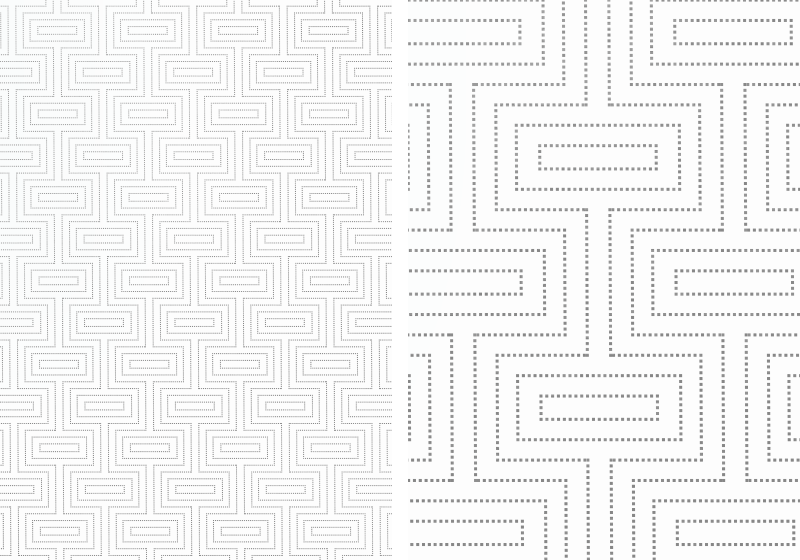
Left, the full canvas; right, a detail of the centre.
Write a WebGL 2 fragment shader that draws this pattern.

```glsl
#version 300 es
precision highp float;
// Dotted geometric wallpaper: half-drop columns of nested rectangles whose outer
// outlines open into narrow channels that link each box to the next one.
// Each motif is folded into one quadrant and built from box-filtered dot rows.

uniform vec2 u_resolution;
out vec4 fragColor;

// Canvas units: canvas height = 1
const float DOT_PITCH = 0.003466;              // distance between dots
const vec2  ORIGIN = vec2(0.1068, 0.0514);     // centre of the lower left motif
const float LEAN = 0.0051;                     // sideways drift of the columns

// Motif units: one dot pitch = 1
const vec2  CELL = vec2(46.6, 43.0);           // repeat of one column
const vec2  INNER_HALF = vec2(10.0, 2.0);
const vec2  MIDDLE_HALF = vec2(14.0, 5.5);
const vec2  OUTER_HALF = vec2(17.5, 9.0);
const float CHANNEL_HALF = 2.0;
const float DOT_SIZE = 0.52;

const vec3  PAPER = vec3(0.993);
const vec3  PAPER_SHADE = vec3(0.982, 0.988, 0.988);
const vec3  INK = vec3(0.53);
const float INK_DRIFT = 0.35;                  // slow change in print strength
const float INK_GRAIN = 0.18;                  // change from dot to dot

float hash(vec2 cell) {
    uvec2 q = uvec2(ivec2(cell)) * uvec2(1597u, 3813u);
    uint n = (q.x ^ q.y) * 7477u;
    n = (n ^ (n >> 15)) * 73129u;
    return float((n ^ (n >> 13)) & 65535u) / 65535.0;
}

float valueNoise(vec2 p) {
    vec2 i = floor(p), f = fract(p);
    f = f * f * (3.0 - 2.0 * f);
    return mix(mix(hash(i), hash(i + vec2(1, 0)), f.x),
               mix(hash(i + vec2(0, 1)), hash(i + vec2(1, 1)), f.x), f.y);
}

// Share of a pixel-wide interval at offset d that a dot covers
float cover(float d, float pixel) {
    float low = max(d - 0.5 * pixel, -0.5 * DOT_SIZE);
    float high = min(d + 0.5 * pixel, 0.5 * DOT_SIZE);
    return max(high - low, 0.0) / pixel;
}

// Horizontal row of dots at height y, counted back from x = last to x = first
float dotRow(vec2 p, float y, float first, float last, float pixel) {
    float nearest = round(last - p.x);
    float along = 0.0;
    for (int i = -2; i <= 2; i++) {
        float n = nearest + float(i);
        if (n >= 0.0 && n <= last - first + 0.01)
            along += cover(p.x - last + n, pixel);
    }
    return min(along, 1.0) * cover(p.y - y, pixel);
}

// Closed rectangle; rows run past the axes so that the fold leaves no seam
float dotBox(vec2 p, vec2 halfSize, float pixel) {
    return max(dotRow(p, halfSize.y, -2.0, halfSize.x, pixel),
               dotRow(p.yx, halfSize.x, -2.0, halfSize.y, pixel));
}

// One column of nested boxes joined by channels
float column(vec2 p, float pixel) {
    vec2 q = abs(p - CELL * round(p / CELL));
    float ink = max(dotBox(q, INNER_HALF, pixel), dotBox(q, MIDDLE_HALF, pixel));
    float ledge = dotRow(q, OUTER_HALF.y, CHANNEL_HALF, OUTER_HALF.x, pixel);
    float side = dotRow(q.yx, OUTER_HALF.x, -2.0, OUTER_HALF.y, pixel);
    float channel = dotRow(q.yx, CHANNEL_HALF, OUTER_HALF.y, 0.5 * CELL.y + 1.5, pixel);
    return max(ink, max(ledge, max(side, channel)));
}

void main() {
    vec2 uv = gl_FragCoord.xy / u_resolution.y;
    float pixel = 1.0 / (u_resolution.y * DOT_PITCH);

    // Lattice coordinates, with the slight lean of the sheet
    vec2 p = uv - ORIGIN;
    p.x += LEAN * p.y;
    p /= DOT_PITCH;

    // Two half-drop sets of columns
    float dots = max(column(p, pixel), column(p - 0.5 * CELL, pixel));

    // Uneven print: paler towards the upper left, with soft blotches and grain
    float pale = smoothstep(0.25, 0.65, uv.y) * (1.0 - smoothstep(0.2, 0.7, uv.x));
    float strength = 1.08 - INK_DRIFT * (0.6 * pale + 0.4 * valueNoise(uv * 6.0));
    strength += INK_GRAIN * (hash(floor(p + 0.5)) - 0.5);

    // Faint cool shade on the left of the paper
    float shade = (1.0 - smoothstep(0.0, 0.4, uv.x)) * smoothstep(0.15, 0.6, uv.y);
    vec3 paper = mix(PAPER, PAPER_SHADE, shade);
    fragColor = vec4(mix(paper, INK, clamp(dots * strength, 0.0, 1.0)), 1.0);
}
```
